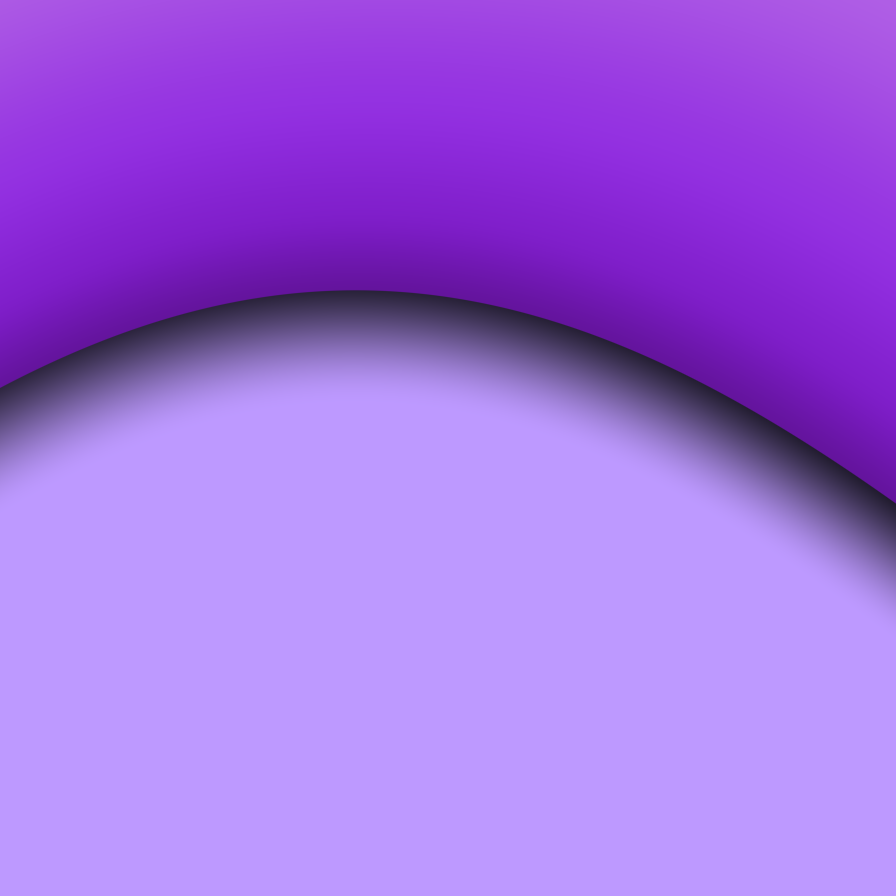
A WebGL 2 fragment shader for this background:

```glsl
#version 300 es
precision highp float;
// A lilac hill with a soft inner shadow under a glowing violet sky.

uniform vec2 u_resolution;
out vec4 fragColor;

// Approximate signed distance to the hill's rim, positive in the sky.
float rimDistance(vec2 p) {
    float x = p.x - 0.397;
    float rim = 0.676 - 0.72 * x * x + 0.18 * x * x * x * x;
    float slope = -1.44 * x + 0.72 * x * x * x;
    return (p.y - rim) / sqrt(1.0 + slope * slope);
}

// Violet that brightens away from the rim.
vec3 skyColor(float d) {
    vec3 color = mix(vec3(0.37, 0.07, 0.58), vec3(0.49, 0.11, 0.78), smoothstep(-0.03, 0.09, d));
    color = mix(color, vec3(0.57, 0.18, 0.88), smoothstep(0.04, 0.21, d));
    return mix(color, vec3(0.70, 0.39, 0.90), smoothstep(0.15, 0.47, d));
}

// Flat lilac, darkened just below the rim and more so to the right.
vec3 hillColor(float depth, float x) {
    float light = smoothstep(mix(-0.052, -0.038, x), 0.127, depth);
    return mix(vec3(0.03, 0.03, 0.05), vec3(0.74, 0.60, 1.0), light);
}

void main() {
    vec2 p = gl_FragCoord.xy / u_resolution;
    float d = rimDistance(p);
    float softness = 0.75 / min(u_resolution.x, u_resolution.y);

    vec3 sky = skyColor(d * (1.0 - 0.1 * p.x));
    vec3 hill = hillColor(-d, p.x);
    fragColor = vec4(mix(hill, sky, smoothstep(-softness, softness, d)), 1.0);
}
```
